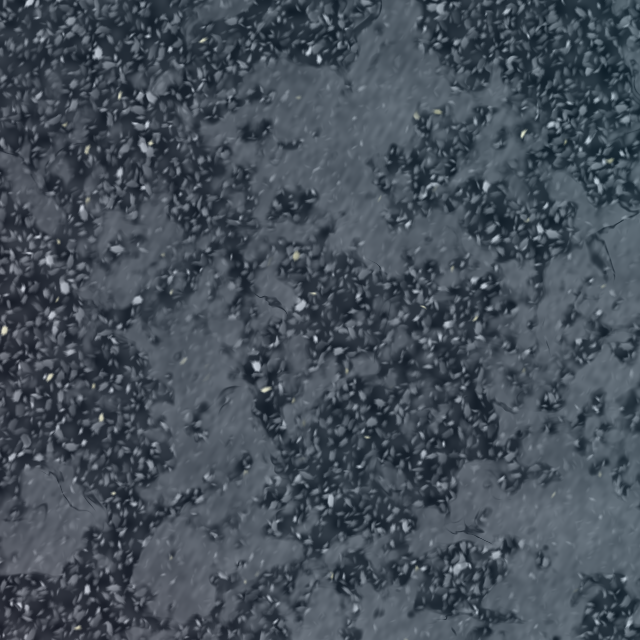
A Shadertoy shader for this texture:

```glsl
// Weathered asphalt: ragged slate-grey patches broken by dark pits full of small stones.
// Layered value noise places pits and cracks; jittered cells scatter faceted stones.
// Shading is done on one grey tone, which is tinted from cool blue to warm at the end.

#define PATCH_SCALE 9.5    // patches across the canvas
#define PIT_LEVEL 0.490    // noise level above which the surface is pitted
#define STONE_SCALE 57.0   // cells of large stones across the canvas
#define CHIP_SCALE 84.0    // cells of small chips across the canvas
#define SLANT 1.05         // main direction of the stones, radians
#define SLANT_SPREAD 1.9   // random range around that direction
#define EDGE_SOFT 0.0050   // blur of stone edges, canvas units
#define RAGGED 0.0045      // distortion of stone outlines, canvas units
#define PIT_TONE 0.110
#define SLAB_TONE 0.378
#define CRACK_WIDTH 0.024

float hash(vec2 p) {
    vec3 q = fract(p.xyx * 0.1031);
    q += dot(q, q.yzx + 33.33);
    return fract((q.x + q.y) * q.z);
}

float noise(vec2 p) {
    vec2 i = floor(p), f = fract(p);
    f = f * f * (3.0 - 2.0 * f);
    vec2 e = vec2(1.0, 0.0);
    return mix(mix(hash(i), hash(i + e), f.x),
               mix(hash(i + e.yx), hash(i + e.xx), f.x), f.y);
}

float fbm(vec2 p) {
    float sum = 0.0, amp = 0.5;
    for (int i = 0; i < 5; i++) {
        sum += amp * noise(p);
        p = mat2(1.6, 1.2, -1.2, 1.6) * p + 17.3;
        amp *= 0.5;
    }
    return sum / 0.97;
}

vec2 along(vec2 p, float angle) {
    float c = cos(angle), s = sin(angle);
    return vec2(c * p.x + s * p.y, c * p.y - s * p.x);
}

// Lays one scattered layer of stones over surface = (tone, warmth).
vec2 addStones(vec2 surface, vec2 uv, float scale, float seed, float pit) {
    vec2 p = uv * scale, cell = floor(p);
    float soft = EDGE_SOFT * scale;
    for (int y = -1; y <= 1; y++)
    for (int x = -1; x <= 1; x++) {
        vec2 id = cell + vec2(x, y);
        vec2 key = id + seed;
        float size = hash(key + 11.7), light = hash(key + 47.1), rare = hash(key + 83.9);
        vec2 centre = id + 0.5 + 0.8 * (vec2(hash(key), hash(key + 29.3)) - 0.5);
        vec2 d = along(p - centre, SLANT + SLANT_SPREAD * (hash(key + 61.5) - 0.5));

        // Faceted outline, longer along the slant, skewed by a random amount
        float skew = 0.7 * (hash(key + 71.3) - 0.5);
        vec2 halfSize = mix(0.19, 0.43, size * size) * vec2(1.3, 0.82);
        vec2 q = abs(d + skew * d.yx) / halfSize;
        float dist = (max(q.x + 0.4 * q.y, q.y + 0.2 * q.x) - 1.0) * halfSize.y;
        float cover = 1.0 - smoothstep(-0.5 * soft, 0.5 * soft, dist);

        // Most stones are dull, some have a pale face and a very few are yellowish
        float pale = smoothstep(0.78, 1.0, rare);
        float tone = 0.24 + 0.27 * light + 0.33 * pale;
        tone += 0.07 * clamp(d.y / halfSize.y, -1.0, 1.0);
        float warm = 0.07 * step(0.992, rare);

        // Stones gather in pits, thin out in places, and show as faint flecks on the slab
        float missing = 0.08 + 0.42 * noise(id * 6.0 / scale * 3.0 + seed);
        float fleck = 0.5 * step(0.55, light) * (1.0 - smoothstep(0.4, 0.8, size));
        cover *= mix(fleck, step(missing, hash(key + 5.3)), pit);
        surface = mix(surface, vec2(tone, warm), cover);
    }
    return surface;
}

void mainImage(out vec4 fragColor, in vec2 fragCoord) {
    vec2 uv = fragCoord / iResolution.y;
    vec2 side = fragCoord / iResolution.xy - 0.5;

    // Ragged pitted regions, denser at the top and sparser at the lower right
    vec2 warp = vec2(noise(uv * 16.0), noise(uv * 16.0 + 40.0)) - 0.5;
    float field = fbm(uv * PATCH_SCALE + 0.9 * warp + 3.1);
    float nicks = noise(along(uv, SLANT) * vec2(32.0, 52.0) + 8.0) - 0.5;
    field += 0.30 * nicks + 0.18 * (noise(uv * 75.0) - 0.5);
    field += 0.12 * side.y - 0.15 * side.x;
    float pit = smoothstep(-0.09, 0.09, field - PIT_LEVEL);

    // Slab with broad clouds and fine slanted streaks
    float streak = noise(along(uv, SLANT) * vec2(75.0, 140.0)) - 0.5;
    float slab = SLAB_TONE + 0.13 * (fbm(uv * 11.0 + 70.0) - 0.5) + 0.08 * streak;
    slab += 0.03 * side.x - 0.02 * side.y;

    // Uneven cracks, broken up by the nicks
    float ridge = abs(fbm(uv * 6.0 + 0.6 * warp + 21.0) - 0.5) + 0.03 * abs(nicks);
    float crack = 1.0 - smoothstep(0.1 * CRACK_WIDTH, CRACK_WIDTH, ridge);
    crack *= smoothstep(0.40, 0.65, noise(uv * 8.0 + 90.0) + 0.5 * nicks);
    slab = mix(slab, PIT_TONE + 0.05, 0.85 * crack);

    // Dark pit floor, then both sizes of stone with uneven outlines
    float bed = PIT_TONE + 0.13 * noise(uv * 55.0 + 15.0);
    vec2 surface = vec2(mix(slab, bed, pit), 0.0);
    vec2 bent = uv + RAGGED * (vec2(noise(uv * 85.0 + 31.0), noise(uv * 85.0 + 77.0)) - 0.5);
    surface = addStones(surface, bent, CHIP_SCALE, 200.0, pit);
    surface = addStones(surface, bent, STONE_SCALE, 500.0, pit);

    // Cool tint, warmer towards the lower left
    float tint = 0.022 * (side.x + 0.5 * side.y) + 0.012 * (noise(uv * 4.0 + 55.0) - 0.5);
    vec3 colour = surface.x + vec3(-0.036, 0.0, 0.040);
    colour += vec3(-tint, 0.3 * tint, 0.3 * tint);
    colour += surface.y * vec3(1.0, 0.6, -1.2);
    fragColor = vec4(clamp(colour, 0.0, 1.0), 1.0);
}
```
